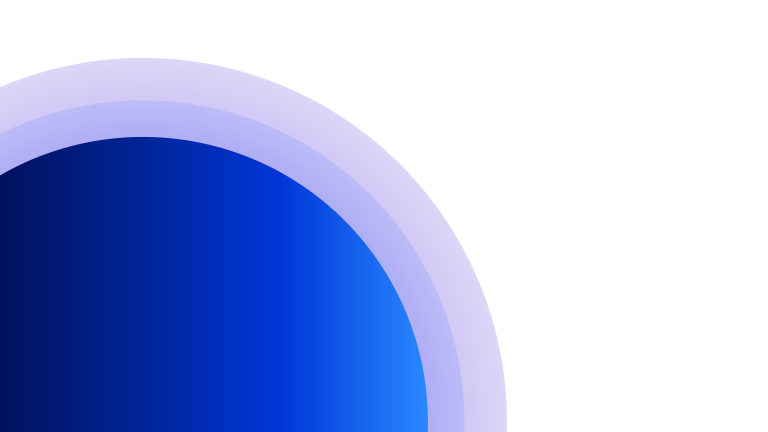
Reproduce this background procedurally as a WebGL 2 fragment shader.

```glsl
#version 300 es
precision highp float;
// Concentric discs rise from the lower left of a white canvas: two pale
// lavender rings shaded by radius around a deep blue disc shaded from left
// to right. Lengths are in canvas heights, origin at the lower left.

uniform vec2 u_resolution;
out vec4 fragColor;

// Geometry
const vec2 CENTER = vec2(0.331, 0.0235);
const float DISC_RADIUS = 0.6595;
const float INNER_RING_RADIUS = 0.744;
const float OUTER_RING_RADIUS = 0.8425;

// Horizontal positions of the disc gradient stops
const float NAVY_X = 0.0;
const float ROYAL_X = 0.324;
const float COBALT_X = 0.65;
const float AZURE_X = 0.99;

// Colours
const vec3 PAPER = vec3(1.0);
const vec3 OUTER_RING_EDGE = vec3(0.865, 0.84, 0.972);
const vec3 OUTER_RING_BASE = vec3(0.82, 0.785, 0.957);
const vec3 INNER_RING_EDGE = vec3(0.735, 0.735, 0.97);
const vec3 INNER_RING_BASE = vec3(0.69, 0.68, 0.957);
const vec3 NAVY = vec3(0.0, 0.068, 0.37);
const vec3 ROYAL = vec3(0.0, 0.14, 0.59);
const vec3 COBALT = vec3(0.0, 0.212, 0.85);
const vec3 AZURE = vec3(0.16, 0.535, 1.0);

// Linear ramp from 0 at a to 1 at b
float ramp(float a, float b, float x) {
    return clamp((x - a) / (b - a), 0.0, 1.0);
}

// Smooth coverage of a disc, one pixel wide at its edge
float discMask(float dist, float radius, float pixel) {
    return clamp(0.5 + (radius - dist) / pixel, 0.0, 1.0);
}

// Four-stop gradient across the blue disc
vec3 discColor(float x) {
    vec3 color = mix(NAVY, ROYAL, ramp(NAVY_X, ROYAL_X, x));
    color = mix(color, COBALT, ramp(ROYAL_X, COBALT_X, x));
    return mix(color, AZURE, ramp(COBALT_X, AZURE_X, x));
}

void main() {
    float pixel = 1.0 / u_resolution.y;
    vec2 p = gl_FragCoord.xy * pixel;
    float dist = length(p - CENTER);

    // Ring colours fade outward
    vec3 outerRing = mix(OUTER_RING_BASE, OUTER_RING_EDGE,
                         ramp(INNER_RING_RADIUS, OUTER_RING_RADIUS, dist));
    vec3 innerRing = mix(INNER_RING_BASE, INNER_RING_EDGE,
                         ramp(DISC_RADIUS, INNER_RING_RADIUS, dist));

    // Layers from back to front
    vec3 color = mix(PAPER, outerRing, discMask(dist, OUTER_RING_RADIUS, pixel));
    color = mix(color, innerRing, discMask(dist, INNER_RING_RADIUS, pixel));
    color = mix(color, discColor(p.x), discMask(dist, DISC_RADIUS, pixel));
    fragColor = vec4(color, 1.0);
}
```
